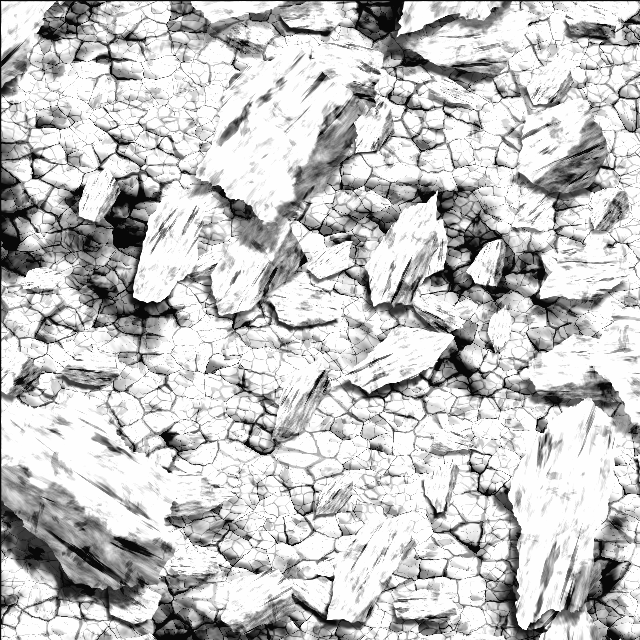
Reproduce this texture procedurally as a WebGL 2 fragment shader.

```glsl
#version 300 es
precision highp float;
// Sunlit scree: bleached rubble with dirt patches under angular broken stones.
// Cellular noise makes the pebbles, cut half planes make the stones,
// and warped, layered sines give dirt, strata and grain.
uniform vec2 u_resolution;
out vec4 outColor;

float hash(vec2 p) {
  return fract(sin(dot(p, vec2(127.1, 311.7))) * 43758.5);
}

vec2 hash2(vec2 p) {
  return vec2(hash(p), hash(p + 37.3));
}

// Layered sines, roughly -0.8 to 0.8
float grain(vec2 p) {
  float sum = 0.0, amp = 0.5;
  for (int i = 0; i < 5; i++) {
    p = mat2(0.8, 0.6, -0.6, 0.8) * p * 1.9 + 0.7 * sin(p.yx + 1.7);
    sum += amp * sin(p.x) * sin(p.y);
    amp *= 0.65;
  }
  return sum;
}

// Cellular noise: x = gap to the next cell, y = cell random, zw = offset from its seed
vec4 cells(vec2 p) {
  vec2 base = floor(p), nearId = base, nearOffset = vec2(0.0);
  float first = 9.0, second = 9.0;
  for (int j = -1; j <= 1; j++)
    for (int i = -1; i <= 1; i++) {
      vec2 id = base + vec2(i, j);
      vec2 offset = p - id - hash2(id);
      float d = length(offset);
      if (d < first) {
        second = first;
        first = d;
        nearId = id;
        nearOffset = offset;
      } else second = min(second, d);
    }
  return vec4(second - first, hash(nearId + 5.1), nearOffset);
}

// Irregular convex outline of about unit radius
float polygon(vec2 q, vec2 seed) {
  float d = -9.0;
  for (int i = 0; i < 6; i++) {
    float k = float(i);
    float a = (k + 0.7 * hash(seed + k)) * 1.0472;
    d = max(d, dot(q, vec2(cos(a), sin(a))) - 0.6 - 0.4 * hash(seed + k + 9.0));
  }
  return d;
}

// Darkness of a pebble layer: cracks, shaded sides and greyer pebbles
float rubble(vec2 p, float scale, float dirt) {
  vec2 warped = p + 0.008 * vec2(grain(p * 13.0), grain(p * 13.0 + 7.0));
  vec4 c = cells(warped * scale * vec2(0.85, 1.15));
  float width = 0.03 + 0.3 * max(0.0, grain(p * 11.0 + scale) + 0.15);
  float crack = 1.0 - smoothstep(0.3 * width, width, c.x);
  float shaded = smoothstep(0.1, 0.45, dot(c.zw, vec2(-0.5, -0.85)));
  return crack * (0.3 + 0.4 * c.y) + 0.6 * shaded * c.y * c.y
       + (0.15 + 0.3 * dirt) * pow(c.y, 3.0);
}

// Paints one layer of stones with their shadows over the tone below
float stones(float tone, vec2 p, float scale, float density, float seed) {
  vec2 g = p * scale, base = floor(g);
  float rough = 0.13 * grain(p * 16.0 + seed);
  float soft = 0.0022 * scale;
  for (int j = -1; j <= 1; j++)
    for (int i = -1; i <= 1; i++) {
      vec2 id = base + vec2(i, j), key = id + seed, h = hash2(key);
      if (hash(key + 3.7) > density) continue;
      float a = (hash(key + 8.2) - 0.35) * 2.2;
      float size = 0.4 + 0.24 * h.y;
      mat2 turn = mat2(cos(a), -sin(a), sin(a), cos(a));
      vec2 stretch = vec2(1.0, 1.3 + 0.8 * h.x) / size;
      vec2 local = g - id - 0.2 - 0.6 * h;
      vec2 q = turn * local * stretch;
      float d = polygon(q, key) + rough;
      vec2 shifted = turn * (local + vec2(0.05, 0.09)) * stretch;
      float shadow = smoothstep(0.06, -0.12, polygon(shifted, key) + 1.5 * rough);
      tone *= 1.0 - (0.3 + 0.6 * h.y) * shadow;
      if (d > 0.1) continue;

      // Lit top, shaded flank, and cracks along the strata
      float ridge = q.y + (h.x - 0.5) * q.x + 1.1 * hash(key + 6.4) - 0.1 + 2.0 * rough;
      float flank = smoothstep(0.05, -0.1, ridge);
      float mottle = grain(q * vec2(5.0, 9.0) + key);
      float lit = 1.12 + 0.38 * mottle;
      float dark = 0.5 + 0.35 * mottle + 0.25 * h.x;
      float strata = grain(q * vec2(1.2, 5.0) + key * 3.0);
      float face = mix(lit, dark, flank) - 0.55 * smoothstep(0.36, 0.62, strata);
      tone = mix(tone, face, smoothstep(soft, -soft, d));
    }
  return tone;
}

void main() {
  vec2 p = gl_FragCoord.xy / u_resolution;

  // Pebbles and patches of dark dirt
  float dirt = smoothstep(0.08, 0.5, grain(p * vec2(3.2, 5.0) + 2.6));
  float tone = 1.16 - 0.42 * dirt + (0.16 + 0.3 * dirt) * grain(p * 22.0);
  tone -= rubble(p, 27.0, dirt);
  tone -= 0.5 * rubble(p + 3.1, 58.0, dirt);

  // Stones, small to large
  tone = stones(tone, p, 11.0, 0.3, 4.0);
  tone = stones(tone, p, 6.0, 0.4, 19.0);
  tone = stones(tone, p, 3.1, 0.62, 41.0);

  // Speckle, then a thin dark rim at the left and top
  tone -= 0.3 * smoothstep(0.22, 0.6, grain(p * 34.0 + 9.0));
  tone *= smoothstep(0.001, 0.003, min(p.x, 1.0 - p.y));
  outColor = vec4(vec3(clamp(tone, 0.03, 0.995)), 1.0);
}
```
